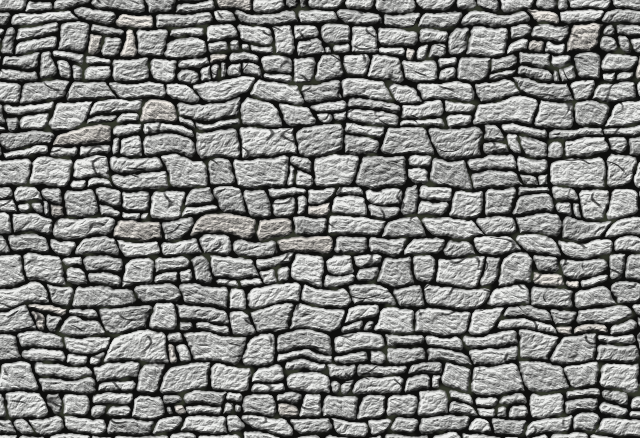
This texture is drawn by a WebGL 2 fragment shader. Its source:

```glsl
#version 300 es
precision highp float;
// Dry stone wall of rough grey blocks in uneven courses with dark joints.
// Jittered rows and columns give the blocks, some of which are cut again;
// a chipped relief from folded gradient noise is lit from the upper left.

uniform vec2 u_resolution;
out vec4 fragColor;

const float COURSE = 0.058;       // mean course height
const float BLOCK = 0.085;        // mean block width
const float SPLIT = 0.45;         // share of tall blocks cut in two
const float GAP = 0.0024;         // half width of a joint
const float BEVEL = 0.010;        // width of the rounded rim
const float RIM_HEIGHT = 0.004;
const float CHIP_HEIGHT = 0.0033;
const float CHIP_SCALE = 42.0;
const float LIGHT_GAIN = 0.52;
const float STONE_TONE = 0.665;
const float TONE_SPREAD = 0.15;
const vec2 LIGHT = vec2(-0.45, 0.89);
const vec3 JOINT_COLOR = vec3(0.055, 0.056, 0.052);
const vec3 MOSS_COLOR = vec3(0.20, 0.215, 0.17);

struct Stone { float depth; vec2 id; };

float hash(vec2 p) {
    vec3 q = fract(p.xyx * 0.1031);
    q += dot(q, q.yzx + 33.33);
    return fract((q.x + q.y) * q.z);
}

vec2 gradient(vec2 cell) {
    float angle = 6.28318 * hash(cell + 71.7);
    return vec2(cos(angle), sin(angle));
}

float noise(vec2 p) {
    vec2 i = floor(p), f = p - i;
    vec2 w = f * f * f * (f * (f * 6.0 - 15.0) + 10.0);
    vec2 e = vec2(1.0, 0.0);
    float low = mix(dot(gradient(i), f), dot(gradient(i + e), f - e), w.x);
    float high = mix(dot(gradient(i + e.yx), f - e.yx), dot(gradient(i + 1.0), f - 1.0), w.x);
    return mix(low, high, w.y);
}

// Uneven division of a line; lean tilts each border by the cross position.
float border(float i, float seed, float lean) {
    return i + 0.62 * (hash(vec2(i, seed)) - 0.5) + 0.6 * lean * (hash(vec2(seed, i + 9.5)) - 0.5);
}

// Returns lower border, upper border and index.
vec3 unevenCell(float t, float seed, float lean) {
    float i = floor(t);
    if (t < border(i, seed, lean)) i -= 1.0;
    else if (t >= border(i + 1.0, seed, lean)) i += 1.0;
    return vec3(border(i, seed, lean), border(i + 1.0, seed, lean), i);
}

Stone findStone(vec2 p) {
    vec2 q = p + 0.008 * vec2(noise(p * 19.0), noise(p * 19.0 + 40.0));
    float y = q.y / COURSE + 0.38 * noise(q * vec2(8.0, 5.0));
    vec3 row = unevenCell(y, 3.0, 0.0);
    float rowHeight = row.y - row.x;
    float v = (y - row.x) / rowHeight - 0.5;
    float width = BLOCK * mix(0.75, 1.25, hash(vec2(row.z, 7.3)));
    float x = q.x / width + 10.0 * hash(vec2(row.z, 11.9));
    vec3 col = unevenCell(x, row.z + 20.0, v);
    float u = (x - col.x) / (col.y - col.x) - 0.5;
    vec2 id = vec2(col.z, row.z);
    vec2 sideX = vec2(x - col.x, col.y - x) * width;
    vec2 sideY = vec2(y - row.x, row.y - y) * COURSE;

    // Cut tall blocks into layers, and some lower layers into a pair.
    if (rowHeight > 0.9 && hash(id + 0.5) < SPLIT) {
        float cut = 0.4 * (hash(id + 3.1) - 0.5) + 0.35 * u * (hash(id + 5.7) - 0.5);
        float above = (v - cut) * rowHeight * COURSE;
        if (above > 0.0) {
            sideY.x = above;
            id += vec2(0.37, 0.61);
        } else {
            sideY.y = -above;
            float right = (u - 0.5 * (hash(id + 8.3) - 0.5)) * (col.y - col.x) * width;
            if (hash(id + 6.9) < 0.45) {
                if (right > 0.0) { sideX.x = right; id += vec2(0.83, 0.29); }
                else sideX.y = -right;
            }
        }
    }

    // Distance to the outline, with its own radius at each corner.
    vec2 corner = vec2(sideX.x < sideX.y, sideY.x < sideY.y);
    float halfSize = 0.5 * min(sideX.x + sideX.y, sideY.x + sideY.y);
    float radius = min(mix(0.004, 0.022, hash(id + corner * 3.3 + 1.7)), 0.9 * halfSize);
    vec2 inset = radius - vec2(min(sideX.x, sideX.y), min(sideY.x, sideY.y));
    float depth = radius - length(max(inset, 0.0)) - min(max(inset.x, inset.y), 0.0);
    depth += 0.0035 * noise(p * 55.0) + 0.002 * noise(p * 120.0);
    return Stone(depth, id);
}

// Rounded rim plus chipped layers in a direction of each stone's own.
float relief(vec2 p, Stone s) {
    float angle = 1.3 * (hash(s.id + 2.2) - 0.5);
    float c = cos(angle), n = sin(angle);
    vec2 q = mat2(c, n, -n, c) * p * CHIP_SCALE * vec2(0.75, 1.2) + 30.0 * hash(s.id + 4.4);
    float chips = 0.0, amplitude = 1.0;
    for (int i = 0; i < 3; i++) {
        chips += amplitude * 2.0 * abs(noise(q));
        q = q * 1.9 + 17.3;
        amplitude *= 0.55;
    }
    float body = smoothstep(0.0, BEVEL, s.depth);
    return body * (RIM_HEIGHT + CHIP_HEIGHT * chips);
}

void main() {
    vec2 p = gl_FragCoord.xy / u_resolution.y;
    Stone stone = findStone(p);

    // Light on the slope
    float reach = 0.003;
    vec2 ahead = p + LIGHT * reach;
    float slope = (relief(p, stone) - relief(ahead, findStone(ahead))) / reach;
    float tone = STONE_TONE + TONE_SPREAD * (hash(stone.id + 1.1) - 0.5);
    tone += LIGHT_GAIN * clamp(slope, -0.8, 0.5);
    tone += 0.12 * noise(p * 14.0) + 0.10 * noise(p * 150.0);

    // Cracks across some stones
    float crack = abs(noise(p * vec2(13.0, 19.0) + 20.0 * hash(stone.id)));
    float cracked = step(0.5, hash(stone.id + 7.7)) * smoothstep(0.0, 0.2, noise(p * 21.0 + 5.0));
    tone *= 1.0 - 0.6 * cracked * (1.0 - smoothstep(0.01, 0.06, crack));

    // Shaded rim, joints and traces of moss
    tone *= mix(0.6, 1.0, smoothstep(GAP, GAP + 0.006, stone.depth));
    vec3 tint = mix(vec3(1.0, 1.005, 0.995), vec3(1.02, 1.0, 0.97), step(0.93, hash(stone.id + 9.9)));
    float moss = smoothstep(0.1, 0.45, noise(p * 23.0 + 60.0));
    vec3 joint = mix(JOINT_COLOR, MOSS_COLOR, moss);
    float soft = max(0.0012, 0.6 / u_resolution.y);
    float face = smoothstep(GAP - soft, GAP + soft, stone.depth);
    fragColor = vec4(mix(joint, clamp(tone, 0.04, 0.93) * tint, face), 1.0);
}
```
